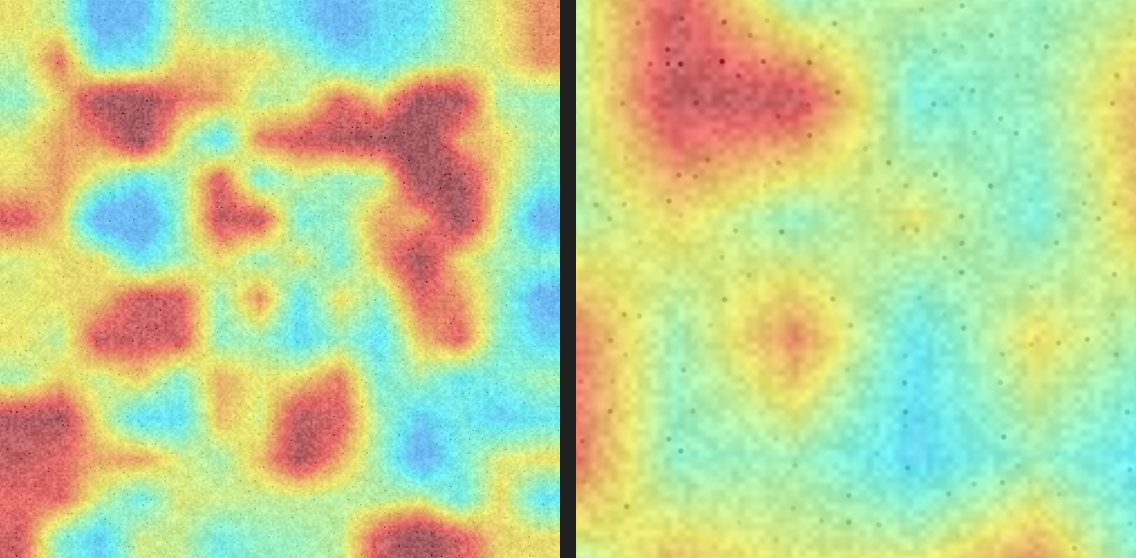
Left: the whole. Right: its middle third, enlarged.
A Shadertoy shader for this texture:

```glsl
// Pale rainbow heat map: a coarse random grid, linearly blended, with fine dark grain.

const float GRID_NODES = 14.0;      // heat samples along each side
const float CLUSTER_SIZE = 2.6;     // samples spanned by one warm or cold cluster
const float CLUSTER_GAIN = 0.84;
const float SAMPLE_GAIN = 0.56;
const float GRAIN_CELLS = 250.0;
const float GRAIN_GAIN = 0.10;
const float MOTTLE_CELLS = 75.0;
const float MOTTLE_GAIN = 0.05;
const float SPECK_CELLS = 120.0;
const float SPECK_CHANCE = 0.13;
const float SPECK_RADIUS = 0.28;    // in speck cells
const float SPECK_GAIN = 0.20;

// Colour ramp from cold to hot, with the heat at which each colour is reached
const int STOPS = 8;
const vec3 RAMP[STOPS] = vec3[STOPS](
    vec3(0.43, 0.74, 0.95),   // blue
    vec3(0.42, 0.91, 0.95),   // cyan
    vec3(0.55, 0.94, 0.81),   // aqua
    vec3(0.73, 0.93, 0.63),   // green
    vec3(0.91, 0.91, 0.45),   // yellow
    vec3(0.91, 0.72, 0.42),   // orange
    vec3(0.90, 0.42, 0.41),   // red
    vec3(0.66, 0.36, 0.39));  // dark red
const float HEAT[STOPS] = float[STOPS](
    0.12, 0.26, 0.37, 0.475, 0.57, 0.67, 0.80, 0.97);

float hash(vec2 p) {
    return fract(sin(dot(p, vec2(127.1, 311.7))) * 43758.5453);
}

float valueNoise(vec2 p) {
    vec2 i = floor(p), f = fract(p);
    f = f * f * (3.0 - 2.0 * f);
    return mix(mix(hash(i), hash(i + vec2(1, 0)), f.x),
               mix(hash(i + vec2(0, 1)), hash(i + vec2(1, 1)), f.x), f.y);
}

// Random value whose four quarters each occur once per 2x2 block
float balancedHash(vec2 i) {
    vec2 corner = mod(i, 2.0);
    float turn = floor(4.0 * hash(floor(i / 2.0) + 53.0));
    float quarter = mod(2.0 * corner.x + corner.y + turn, 4.0);
    return (quarter + hash(i + 17.0)) / 4.0;
}

float clusterNoise(vec2 p) {
    vec2 i = floor(p), f = fract(p);
    f = f * f * (3.0 - 2.0 * f);
    return mix(mix(balancedHash(i), balancedHash(i + vec2(1, 0)), f.x),
               mix(balancedHash(i + vec2(0, 1)), balancedHash(i + vec2(1, 1)), f.x), f.y);
}

float sampleHeat(vec2 node) {
    node = clamp(node, 0.0, GRID_NODES - 1.0);
    return 0.5 + CLUSTER_GAIN * (clusterNoise(node / CLUSTER_SIZE) - 0.5)
               + SAMPLE_GAIN * (hash(node + 5.0) - 0.5);
}

// Plain bilinear blend, which keeps the creases along the grid lines
float heatField(vec2 uv) {
    vec2 p = uv * GRID_NODES - 0.5;
    vec2 i = floor(p), f = fract(p);
    return mix(mix(sampleHeat(i), sampleHeat(i + vec2(1, 0)), f.x),
               mix(sampleHeat(i + vec2(0, 1)), sampleHeat(i + vec2(1, 1)), f.x), f.y);
}

vec3 heatColor(float heat) {
    vec3 color = RAMP[0];
    for (int k = 1; k < STOPS; k++) {
        float t = clamp((heat - HEAT[k - 1]) / (HEAT[k] - HEAT[k - 1]), 0.0, 1.0);
        color = mix(color, RAMP[k], t);
    }
    return color;
}

// Sparse soft dots, one at most per cell
float specks(vec2 uv) {
    vec2 p = uv * SPECK_CELLS;
    vec2 cell = floor(p);
    vec2 center = 0.3 + 0.4 * vec2(hash(cell + 31.0), hash(cell + 71.0));
    float dot0 = 1.0 - smoothstep(0.3 * SPECK_RADIUS, SPECK_RADIUS, length(fract(p) - center));
    float present = step(hash(cell + 113.0), SPECK_CHANCE);
    return dot0 * present * hash(cell + 151.0);
}

void mainImage(out vec4 fragColor, in vec2 fragCoord) {
    vec2 uv = fragCoord / iResolution.xy;
    float heat = heatField(uv);
    vec3 color = heatColor(heat);

    // Grain is stronger where the map is hot
    float hot = smoothstep(0.65, 0.90, heat);
    float grain = GRAIN_GAIN * (valueNoise(uv * GRAIN_CELLS) - 0.5)
                + MOTTLE_GAIN * (valueNoise(uv * MOTTLE_CELLS + 40.0) - 0.5);
    color += grain * (1.0 + 0.5 * hot);
    color -= SPECK_GAIN * specks(uv) * (1.0 + 0.7 * hot);

    fragColor = vec4(clamp(color, 0.0, 1.0), 1.0);
}
```
